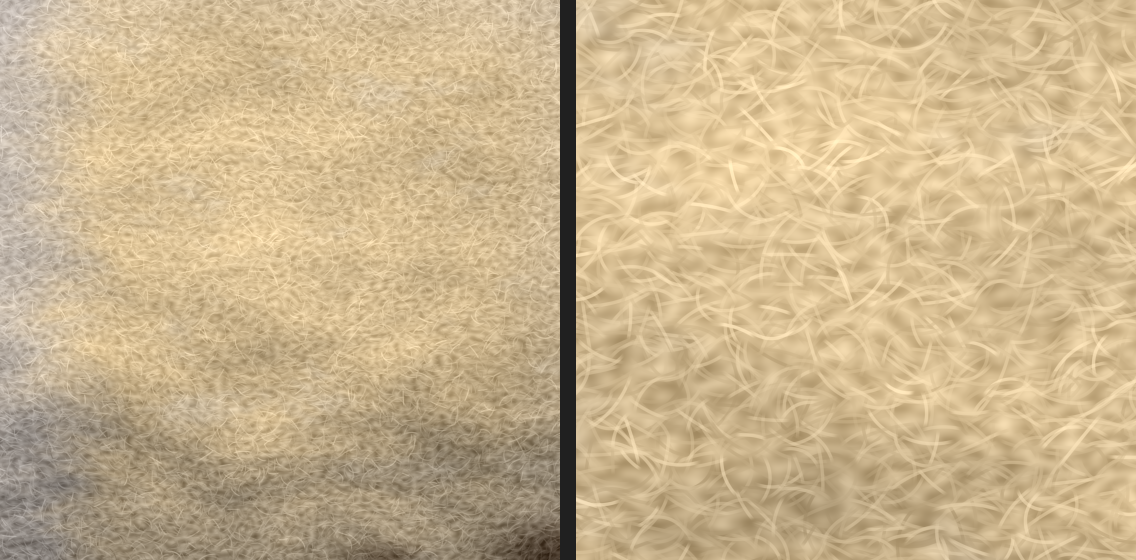
Left, the full canvas; right, a detail of the centre.
Give the GLSL for this texture, as a WebGL 1 fragment shader.

```glsl
precision highp float;

// Carded wool fleece: a soft light field with matted clumps and pale wisps,
// covered by layers of short curved fibres. Each fibre is a parabola placed
// at random in a grid cell; deeper layers are darker than the top ones.

uniform vec2 u_resolution;

const vec3 WARM_WOOL = vec3(0.835, 0.740, 0.575);
const vec3 COOL_WOOL = vec3(0.765, 0.730, 0.700);
const vec3 WISP_COLOR = vec3(0.860, 0.815, 0.750);
const vec3 SHADOW_TINT = vec3(0.50, 0.43, 0.37);
const vec3 FIBRE_CONTRAST = vec3(0.135, 0.138, 0.140);

const int FIBRE_LAYERS = 10;
const float COARSE_CELLS = 25.0;      // fibre cells across the canvas
const float FINE_CELLS = 52.0;
const float FIBRE_HALF_WIDTH = 0.0010;
const float FIBRE_OPACITY = 0.68;
const float ANGLE_SPREAD = 1.7;       // radians around the horizontal
const float MAX_BEND = 0.7;
const float CLUMP_STRENGTH = 0.17;
const vec2 CLUMP_SCALE = vec2(3.2, 8.0);
const vec2 MAT_SCALE = vec2(75.0, 110.0);

vec4 hash4(vec3 p) {
  vec4 q = fract(p.xyzx * vec4(0.1031, 0.1030, 0.0973, 0.1099));
  q += dot(q, q.wzxy + 33.33);
  return fract((q.xxyz + q.yzzw) * q.zywx);
}

float cornerSlope(vec2 cell, vec2 offset) {
  float angle = 6.2832 * hash4(vec3(cell, 7.0)).x;
  return dot(vec2(cos(angle), sin(angle)), offset);
}

float gradientNoise(vec2 p) {
  vec2 i = floor(p);
  vec2 f = fract(p);
  vec2 u = f * f * f * (f * (f * 6.0 - 15.0) + 10.0);
  vec2 e = vec2(1.0, 0.0);
  float low = mix(cornerSlope(i, f), cornerSlope(i + e, f - e), u.x);
  float high = mix(cornerSlope(i + e.yx, f - e.yx),
                   cornerSlope(i + e.xx, f - e.xx), u.x);
  return 1.4 * mix(low, high, u.y);
}

float fbm(vec2 p) {
  float sum = 0.0;
  float weight = 0.6;
  for (int i = 0; i < 4; i++) {
    sum += weight * gradientNoise(p);
    p = mat2(1.92, 0.56, -0.56, 1.92) * p + 17.3;
    weight *= 0.58;
  }
  return sum;
}

// Blends one layer of fibres over the tone (-1 dark gap, +1 bright fibre).
float addFibres(float tone, vec2 p, float layer, float depth, float pixel) {
  float cells = mix(COARSE_CELLS, FINE_CELLS, fract(layer * 0.618));
  vec2 grid = p * cells + vec2(5.37, 9.71) * layer + 40.0;
  vec2 home = floor(grid);
  float sag = 0.8 * (p.x - 0.5) * (1.0 - p.y);
  for (int y = -1; y <= 1; y++) {
    for (int x = -1; x <= 1; x++) {
      vec2 cell = home + vec2(float(x), float(y));
      vec4 place = hash4(vec3(cell, layer + 11.0));
      vec4 look = hash4(vec3(cell, layer + 53.0));
      float angle = (place.z + place.w - 1.0) * ANGLE_SPREAD + sag;
      float c = cos(angle);
      float s = sin(angle);
      vec2 q = mat2(c, -s, s, c) * (grid - cell - place.xy);
      float bend = (look.x * 2.0 - 1.0) * MAX_BEND;
      float slope = 2.0 * bend * q.x;
      float dist = abs(q.y - bend * q.x * q.x) / sqrt(1.0 + slope * slope);
      float halfLength = mix(0.45, 0.80, look.y);
      float cover = 1.0 - smoothstep(FIBRE_HALF_WIDTH - 0.75 * pixel,
                                     FIBRE_HALF_WIDTH + 0.75 * pixel,
                                     dist / cells);
      cover *= 1.0 - smoothstep(0.6 * halfLength, halfLength, abs(q.x));
      float fibreTone = mix(-1.0, 0.7, look.z) + 0.7 * depth;
      tone = mix(tone, fibreTone, cover * FIBRE_OPACITY * mix(0.5, 1.0, look.w));
    }
  }
  return tone;
}

// Broad colour and light: warm centre, cool edges, darker underside.
vec3 fleeceBase(vec2 p, float clump) {
  vec2 edge = p + 0.10 * clump;
  float cool = 0.9 * smoothstep(0.24, -0.02, edge.x)
             + 0.35 * smoothstep(0.35, 0.0, edge.y)
             + 0.30 * smoothstep(0.86, 1.05, edge.y)
             + 0.25 * smoothstep(0.85, 1.05, edge.x);
  vec3 color = mix(WARM_WOOL, COOL_WOOL, clamp(cool, 0.0, 1.0));
  float light = mix(0.73, 1.0, smoothstep(0.0, 0.46, edge.y));
  light += 0.05 * exp(-6.0 * dot(p - vec2(0.48, 0.80), p - vec2(0.48, 0.80)));
  light -= 0.06 * smoothstep(0.7, 1.0, p.x) * smoothstep(0.9, 0.2, p.y);
  color *= light;
  float corner = smoothstep(0.15, 0.0, length((p - vec2(1.0, 0.0)) * vec2(0.8, 1.3)));
  float hollow = smoothstep(0.12, 0.0, length((p - vec2(0.69, 0.0)) * vec2(1.0, 2.4)));
  return color * mix(vec3(1.0), SHADOW_TINT, max(corner, 0.6 * hollow));
}

void main() {
  vec2 p = gl_FragCoord.xy / u_resolution.y;
  float pixel = 1.0 / u_resolution.y;

  // Matted clumps, stretched sideways and gently warped.
  vec2 warp = 0.035 * vec2(gradientNoise(p * 4.0), gradientNoise(p * 4.0 + 31.0));
  float clump = fbm((p + warp) * CLUMP_SCALE + 3.0);
  vec3 color = fleeceBase(p, clump);
  float underside = smoothstep(0.45, 0.0, p.y);
  color *= 1.0 + CLUMP_STRENGTH * (0.8 + 0.6 * underside) * clump;

  // Pale wisps lying over the surface.
  float wisp = smoothstep(0.12, 0.75, fbm((p - warp) * vec2(4.5, 9.0) + 60.0));
  color = mix(color, WISP_COLOR * mix(1.0, 0.84, underside), 0.40 * wisp);

  // Fine mat below, then the fibres from deep to top.
  float tone = 1.1 * gradientNoise(p * MAT_SCALE + 80.0 * warp) - 0.25;
  for (int i = 0; i < FIBRE_LAYERS; i++) {
    float layer = float(i);
    tone = addFibres(tone, p, layer, layer / float(FIBRE_LAYERS - 1), pixel);
  }
  color += FIBRE_CONTRAST * (1.0 + 0.15 * underside) * tone;
  gl_FragColor = vec4(clamp(color, 0.0, 1.0), 1.0);
}
```
